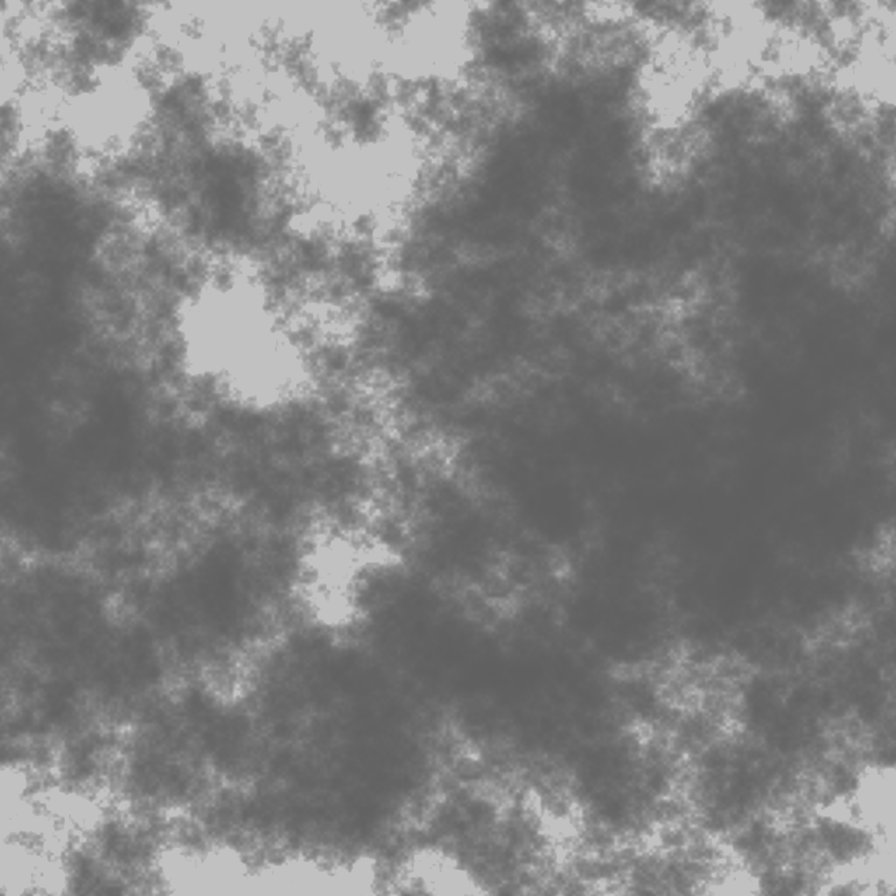
Reproduce this texture procedurally as a Shadertoy shader.

```glsl
const int FINE_OCTAVES = 6;
const vec2 COARSE_CELLS = vec2(3.0, 4.0); // wide cells shaping the cloud banks
const float FINE_CELLS = 8.0;     // cells per side in the first fine octave
const float FINE_AMPLITUDE = 0.62;
const float GAIN = 0.72;          // amplitude ratio between fine octaves
const float SEED = 3.7;
const float FLOOR_GREY = 0.37;    // darkest tone approached by the haze
const float CLOUD_GREY = 0.757;   // flat tone of the dense clouds
const float HAZE_LEVEL = 0.083;   // brightness above the floor at average density
const float HAZE_CONTRAST = 1.25; // exponential growth per unit of density
const vec2 UNIFORM_STATS = vec2(0.5, 0.2887); // mean and deviation of the hash
const float BLEND_DEVIATION = 0.743;          // deviation left after interpolation

float hash(vec2 p) {
    return fract(sin(dot(p, vec2(12.9898, 78.233))) * 43758.5453);
}

float latticeValue(vec2 cell, vec2 cells, float seed) {
    return hash(mod(cell, cells) + seed);
}

// Value noise that wraps after a whole number of cells
float tileNoise(vec2 uv, vec2 cells, float seed) {
    vec2 p = uv * cells;
    vec2 cell = floor(p);
    vec2 w = smoothstep(0.0, 1.0, p - cell);
    float bottom = mix(latticeValue(cell, cells, seed),
                       latticeValue(cell + vec2(1.0, 0.0), cells, seed), w.x);
    float top = mix(latticeValue(cell + vec2(0.0, 1.0), cells, seed),
                    latticeValue(cell + vec2(1.0, 1.0), cells, seed), w.x);
    return mix(bottom, top, w.y);
}

// Mean and deviation of the few coarse values, used to keep the tones balanced
vec2 coarseStats() {
    float sum = 0.0;
    float squares = 0.0;
    for (float y = 0.0; y < COARSE_CELLS.y; y++) {
        for (float x = 0.0; x < COARSE_CELLS.x; x++) {
            float value = latticeValue(vec2(x, y), COARSE_CELLS, SEED);
            sum += value;
            squares += value * value;
        }
    }
    float count = COARSE_CELLS.x * COARSE_CELLS.y;
    float mean = sum / count;
    return vec2(mean, sqrt(max(squares / count - mean * mean, 0.01)));
}

// Cloud banks plus fractal grain, scaled to zero mean and unit deviation
float cloudDensity(vec2 uv) {
    vec2 stats = coarseStats();
    float density = (tileNoise(uv, COARSE_CELLS, SEED) - stats.x) / stats.y;
    float power = 1.0;
    float amplitude = FINE_AMPLITUDE;
    float cells = FINE_CELLS;
    float seed = SEED;
    for (int i = 0; i < FINE_OCTAVES; i++) {
        seed += 17.31;
        float grain = tileNoise(uv, vec2(cells), seed);
        density += amplitude * (grain - UNIFORM_STATS.x) / UNIFORM_STATS.y;
        power += amplitude * amplitude;
        amplitude *= GAIN;
        cells *= 2.0;
    }
    return density / (BLEND_DEVIATION * sqrt(power));
}

void mainImage(out vec4 fragColor, in vec2 fragCoord) {
    vec2 uv = fragCoord / iResolution.xy;

    // Exponential haze, clipped to flat cloud cores
    float haze = HAZE_LEVEL * exp(HAZE_CONTRAST * cloudDensity(uv));
    float grey = min(FLOOR_GREY + haze, CLOUD_GREY);
    fragColor = vec4(vec3(grey), 1.0);
}
```
